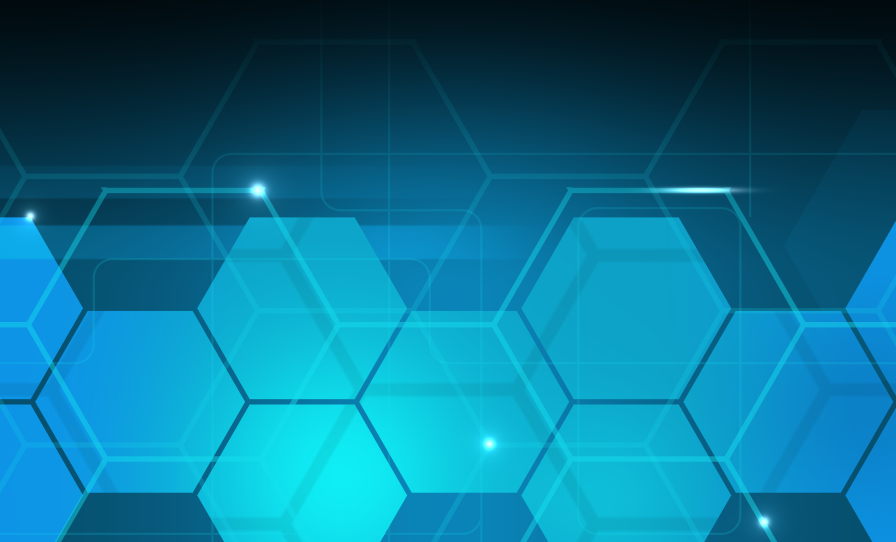
Give the GLSL for this background, as a WebGL 2 fragment shader.

```glsl
#version 300 es
precision highp float;

uniform vec2 u_resolution;
out vec4 outColor;

const vec3 NIGHT_BLUE = vec3(0.055, 0.72, 1.0);
const vec3 TEAL = vec3(0.05, 0.63, 0.78);
const vec3 AZURE = vec3(0.05, 0.58, 0.90);
const vec3 CYAN = vec3(0.06, 0.93, 0.96);
const vec3 LINE = vec3(0.08, 0.88, 0.94);

float cover(float d, float px) {
    return clamp(0.5 - d / px, 0.0, 1.0);
}

float stroke(float d, float halfWidth, float px) {
    return cover(abs(d) - halfWidth, px);
}

float glow(vec2 p, vec2 center, float radius) {
    vec2 q = (p - center) / radius;
    return exp(-dot(q, q));
}

// Flat-topped hexagon, h = half height
float hexagon(vec2 p, float h) {
    p = abs(p);
    return max(p.y, p.x * 0.866 + p.y * 0.5) - h;
}

// Offset from the nearest center of a honeycomb
vec2 honeycomb(vec2 p, float h) {
    vec2 period = vec2(3.4641, 2.0) * h;
    vec2 a = p - period * floor(p / period + 0.5);
    vec2 b = p - period * (floor(p / period) + 0.5);
    return dot(a, a) < dot(b, b) ? a : b;
}

// Quadrant with a rounded corner at the origin
float corner(vec2 p, float r) {
    vec2 q = r - p;
    return length(max(q, 0.0)) + min(max(q.x, q.y), 0.0) - r;
}

// Down one side, across, then down the other side
float stepCurve(vec2 p, float halfSpan, float r) {
    if (p.x > 0.0) p = -p;
    return corner(p + vec2(halfSpan, 0.0), r);
}

float band(float y, float low, float high) {
    return smoothstep(low - 0.003, low + 0.003, y)
         - smoothstep(high - 0.003, high + 0.003, y);
}

vec3 backdrop(vec2 p) {
    float rise = 1.0 - smoothstep(0.45, 1.08, p.y);
    float dx = (p.x - 0.83) / 0.45;
    float light = (0.06 + 0.66 * rise) * mix(0.58, 1.0, exp(-dx * dx));
    float left = 1.0 - smoothstep(0.3, 1.0, p.x);
    light += left * (0.04 * band(p.y, 0.634, 0.694) - 0.06 * band(p.y, 0.584, 0.634));
    light += 0.12 * (1.0 - smoothstep(0.7, 1.05, p.x)) * band(p.y, 0.522, 0.584);
    return NIGHT_BLUE * light;
}

vec3 cellColor(vec2 p) {
    vec3 c = mix(TEAL, AZURE, smoothstep(0.35, 0.78, abs(p.x - 0.85)));
    c = mix(c, CYAN, glow(p, vec2(0.63, 0.12), 0.27));
    c = mix(c, CYAN, 0.35 * glow(p, vec2(1.12, 0.08), 0.17));
    c *= 1.0 - 0.13 * glow(p, vec2(1.6, 0.25), 0.2);
    float left = 1.0 - smoothstep(0.1, 0.25, p.x);
    return mix(c, CYAN, 0.25 * left * band(p.y, 0.522, 0.584));
}

// Thin rounded circuit paths
float circuits(vec2 p, float px) {
    const float r = 0.035;
    const float w = 0.002;
    float d = abs(stepCurve(p - vec2(0.7405, 0.612), 0.1475, r));
    d = min(d, abs(stepCurve(vec2(p.y - 0.426, abs(p.x - 0.483) - 0.31), 0.096, r)));
    d = min(d, abs(corner(vec2(p.x - 0.392, 0.716 - p.y), r)));
    d = min(d, abs(corner(vec2(0.1495, 0.3005) - abs(p - vec2(1.2165, 0.3155)), r)));
    d = min(d, abs(p.x - 0.718));
    if (p.y < 0.5) d = min(d, abs(corner(vec2(0.888 - p.x, p.y - 0.015), r)));
    if (p.y > 0.6) d = min(d, abs(p.x - 1.384));
    return stroke(d, w, px);
}

void main() {
    float px = 1.0 / u_resolution.y;
    vec2 p = gl_FragCoord.xy * px;
    float fade = 1.0 - smoothstep(0.45, 1.1, p.y);
    vec3 color = backdrop(p);
    color += NIGHT_BLUE * 0.035 * cover(hexagon(p - vec2(1.735, 0.547), 0.25), px);

    // Filled cells, limited to the lower rows
    const vec2 cellOrigin = vec2(0.2586);
    vec2 local = honeycomb(p - cellOrigin, 0.1726);
    float row = abs(p.y - local.y - cellOrigin.y);
    float cell = cover(hexagon(local, 0.1677), px) * step(row, 0.25);
    color = mix(color, cellColor(p), cell);

    // Soft shadow, faint and bright large outlines
    const float h = 0.2478;
    const vec2 brightOrigin = vec2(0.3384, 0.4009);
    float shadow = hexagon(honeycomb(p - brightOrigin - vec2(0.043, -0.12), h), h);
    color *= 1.0 - 0.07 * cell * stroke(shadow, 0.012, 0.006);
    float faint = hexagon(honeycomb(p - vec2(0.6185, 0.6746), h), h);
    color = mix(color, LINE, 0.19 * fade * stroke(faint, 0.005, px) * cover(p.y - 0.928, px));
    color = mix(color, LINE, 0.17 * fade * circuits(p, px));
    float bright = hexagon(honeycomb(p - brightOrigin, h), h);
    color = mix(color, LINE, 0.45 * fade * stroke(bright, 0.005, px) * cover(p.y - 0.6545, px));

    // Sparkles: position and size
    vec3 sparks[4] = vec3[4](vec3(0.476, 0.649, 0.013), vec3(0.056, 0.601, 0.008),
                             vec3(0.903, 0.181, 0.008), vec3(1.41, 0.037, 0.009));
    for (int i = 0; i < 4; i++) {
        vec3 s = sparks[i];
        float halo = exp(-length(p - s.xy) / (s.z * 1.6));
        color += 0.65 * glow(p, s.xy, s.z) + 0.35 * halo * vec3(0.6, 0.9, 1.0);
    }
    vec2 flare = (p - vec2(1.293, 0.649)) / vec2(0.065, 0.005);
    color += 0.75 * exp(-dot(flare, flare));

    outColor = vec4(clamp(color, 0.0, 1.0), 1.0);
}
```
